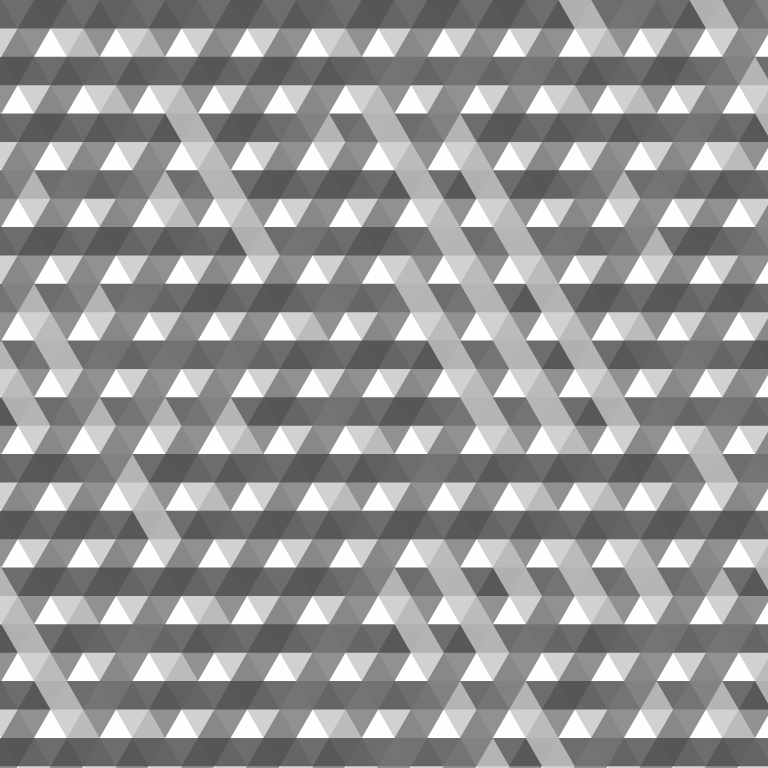
This pattern is drawn by a WebGL 1 fragment shader. Its source:

```glsl
precision highp float;

// Triaxial weave of translucent grey ribbons on white: horizontal, rising and
// falling strands on a triangular grid. Each strand wanders up and down along
// its length, so the stacking order changes from crossing to crossing.

uniform vec2 u_resolution;

const float SIDE = 0.04267;           // triangle side, also the grid step
const float ROW = SIDE * 0.8660254;   // triangle height, also the ribbon width
const float GRID_SHIFT = 1.54;        // sideways offset, in triangle sides
const float OPACITY = 0.8;
const float BACKGROUND = 0.995;
const int SAMPLES = 4;                // per axis, for smooth edges

// Component order throughout: horizontal, rising, falling.
const vec3 PAINT = vec3(0.288, 0.462, 0.775);
const vec3 LIFT = vec3(0.15, 0.10, 0.0);

float hash(vec2 p) {
  vec3 q = fract(vec3(p.xyx) * 0.1031);
  q += dot(q, q.yzx + 33.33);
  return fract((q.x + q.y) * q.z);
}

// Height of one ribbon: slow drift along it plus a little jitter per crossing.
float ribbonHeight(float ribbon, float along, float seed) {
  float id = ribbon + seed;
  float t = along / 3.0 + hash(vec2(id, seed + 7.0));
  float knot = floor(t);
  float drift = mix(hash(vec2(id, knot + 50.0)),
                    hash(vec2(id, knot + 51.0)), fract(t));
  float jitter = hash(vec2(id + 0.5, along + 90.0));
  return mix(drift, jitter, 0.25);
}

// Heights of the three ribbons that meet at one crossing.
vec3 crossingHeights(vec3 index) {
  return LIFT + vec3(ribbonHeight(index.x, index.y, 101.0),
                     ribbonHeight(index.y, index.x, 211.0),
                     ribbonHeight(index.z, index.x, 337.0));
}

// Blends the covering ribbons over the background from lowest to highest.
float stack(vec3 cover, vec3 height) {
  vec3 rank = step(height.yzx, height) + step(height.zxy, height);
  float tone = BACKGROUND;
  for (int level = 0; level < 3; level++) {
    vec3 pick = cover * (1.0 - step(0.5, abs(rank - float(level))));
    tone = mix(tone, dot(PAINT, pick), OPACITY * dot(pick, vec3(1.0)));
  }
  return tone;
}

float weave(vec2 p) {
  // Triangular coordinates, one unit per ribbon width.
  float x = p.x / SIDE - GRID_SHIFT;
  float down = (1.0 - p.y) / ROW;
  float slant = 0.5 * (down - 1.0);
  vec3 coord = vec3(down, x + slant + 1.0, x - slant);

  // Ribbons alternate with gaps of equal width.
  vec3 cover = 1.0 - step(1.0, mod(coord, 2.0));
  vec3 index = floor(coord / 2.0);

  // Any two ribbons name the third one of their crossing.
  if (cover.x < 0.5) index.x = index.y - index.z;
  else if (cover.y < 0.5) index.y = index.x + index.z;
  else if (cover.z < 0.5) index.z = index.y - index.x;

  return stack(cover, crossingHeights(index));
}

void main() {
  float tone = 0.0;
  for (int i = 0; i < SAMPLES; i++) {
    for (int j = 0; j < SAMPLES; j++) {
      vec2 offset = (vec2(float(i), float(j)) + 0.5) / float(SAMPLES) - 0.5;
      tone += weave((gl_FragCoord.xy + offset) / u_resolution.y);
    }
  }
  gl_FragColor = vec4(vec3(tone / float(SAMPLES * SAMPLES)), 1.0);
}
```
